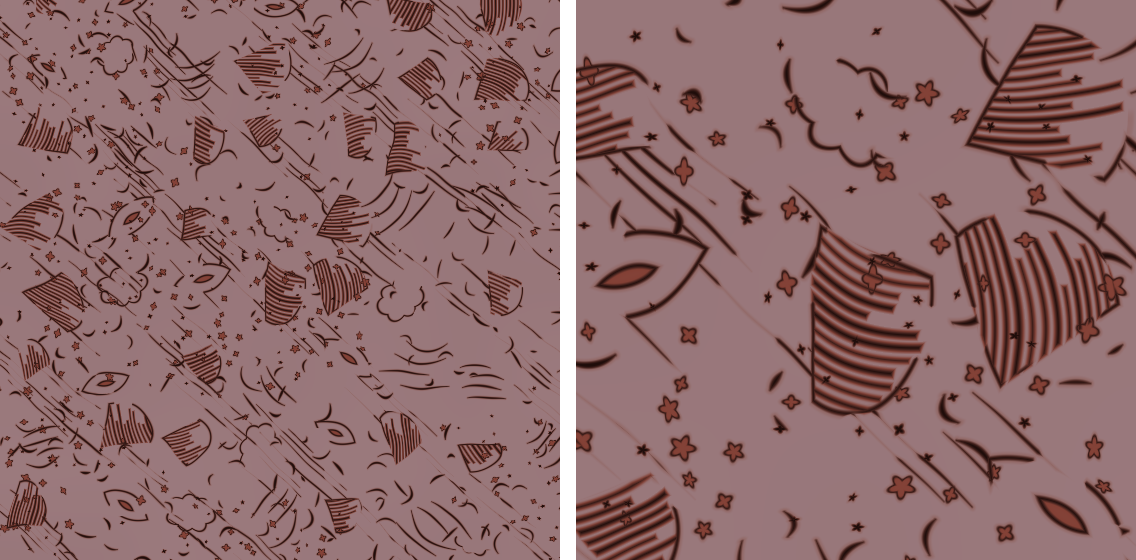
Left: the whole. Right: its middle third, enlarged.
A WebGL 2 fragment shader for this pattern:

```glsl
#version 300 es
precision highp float;
// Loose pen sketch on mauve paper: broken diagonal lines, short curved ticks,
// hatched fans, scalloped clouds, leaves and red specks. Each layer is a jittered
// grid of distance functions, merged into one ink distance and inked by a ramp.

#define INK_WIDTH 0.0015
#define LINE_ANGLE -0.73
#define LINE_PITCH 0.011
#define BAND_PERIOD 0.19
#define TICK_CELL 0.040
#define MOTIF_CELL 0.135
#define SPECK_CELL 0.030
#define HATCH_PITCH 0.0068
#define WOBBLE 0.007

uniform vec2 u_resolution;
out vec4 fragColor;

const vec3 PAPER = vec3(0.60, 0.47, 0.483);
const vec3 HALO  = vec3(0.56, 0.38, 0.36);
const vec3 RUST  = vec3(0.50, 0.22, 0.17);
const vec3 UMBER = vec3(0.28, 0.14, 0.12);
const vec3 DARK  = vec3(0.12, 0.05, 0.04);

vec4 hash4(vec2 cell, float seed) {
    vec4 h = fract((cell.xyxy + seed * 17.3) * vec4(0.1031, 0.1030, 0.0973, 0.1099));
    h += dot(h, h.wzxy + 33.33);
    return fract((h.xxyz + h.yzzw) * h.zywx);
}

float noise(vec2 p, float seed) {
    vec2 i = floor(p), f = fract(p);
    f = f * f * (3.0 - 2.0 * f);
    float low  = mix(hash4(i, seed).x, hash4(i + vec2(1, 0), seed).x, f.x);
    float high = mix(hash4(i + vec2(0, 1), seed).x, hash4(i + 1.0, seed).x, f.x);
    return mix(low, high, f.y);
}

vec2 rotate(vec2 p, float angle) {
    float c = cos(angle), s = sin(angle);
    return vec2(c * p.x + s * p.y, c * p.y - s * p.x);
}

vec2 neighbour(int k) { return vec2(k % 3 - 1, k / 3 - 1); }

float cover(float d, float soft) { return 1.0 - smoothstep(-soft, soft, d); }

// Tapered parabolic pen stroke along x
float stroke(vec2 p, float halfLen, float bend, float width) {
    float t = clamp(p.x / halfLen, -1.0, 1.0);
    float slope = 2.0 * bend * t / halfLen;
    vec2 q = vec2(p.x - t * halfLen, (p.y - bend * (t * t - 0.5)) * inversesqrt(1.0 + slope * slope));
    return length(q) - width * (1.0 - 0.7 * t * t);
}

// Bands of broken parallel lines running down to the right
float diagonalLines(vec2 p) {
    vec2 q = rotate(p, LINE_ANGLE);
    q.y += 0.012 * sin(4.0 * q.x + 9.0 * q.y);
    float row = floor(q.y / LINE_PITCH);
    vec4 r = hash4(vec2(row, 3.0), 1.0);
    float span = 0.14 + 0.18 * r.x;
    float t = q.x / span + r.y;
    vec4 h = hash4(vec2(row, floor(t)), 2.0);
    float band = abs(fract(row * LINE_PITCH / BAND_PERIOD) - 0.5) * 2.0;
    if (h.y > mix(0.62, 0.04, smoothstep(0.2, 0.6, band))) return 1.0;
    vec2 local = vec2((fract(t) - 0.5) * span, q.y - (row + 0.5) * LINE_PITCH);
    local.y += local.x * (h.w - 0.5) * 0.03;
    return stroke(local, span * (0.2 + 0.28 * h.x), 0.0, INK_WIDTH * (0.6 + 0.7 * h.z));
}

float ticks(vec2 p) {
    float d = 1.0;
    for (int k = 0; k < 9; k++) {
        vec2 cell = floor(p / TICK_CELL) + neighbour(k);
        vec4 h = hash4(cell, 5.0), g = hash4(cell, 6.0);
        if (h.x > 0.5) continue;
        vec2 local = rotate(p - (cell + g.xy) * TICK_CELL, (h.y - 0.5) * 3.0);
        float halfLen = 0.005 + 0.014 * h.z;
        d = min(d, stroke(local, halfLen, halfLen * (h.w - 0.5) * 1.3, INK_WIDTH * (0.9 + 0.9 * g.z)));
    }
    return d;
}

// Wedge with a round rim, partly filled with parallel hatching
void hatchedFan(vec2 p, float r, vec4 h, float gaps, inout float ink, inout float red) {
    p.y += p.x * (h.x - 0.5) * 0.9;
    float body = max(length(p) - r, dot(vec2(abs(p.y), p.x + 0.8 * r), vec2(0.8, -0.6)));
    vec2 q = rotate(p, (h.y - 0.5) * 2.6);
    q.y += (h.z - 0.5) * q.x * q.x * 9.0;
    float row = floor(q.y / HATCH_PITCH);
    vec4 g = hash4(vec2(row, floor(h.w * 90.0)), 7.0);
    float across = abs(q.y - (row + 0.5) * HATCH_PITCH) - INK_WIDTH * (0.5 + 0.6 * g.x);
    float hatch = max(max(across, q.x - r * (g.y * 0.9 - 0.1 + 0.4 * h.w)), body);
    ink = min(max(ink, -body), min(abs(body) - INK_WIDTH * 0.9 + gaps, hatch));
    red = min(red, hatch - 0.0010);
}

void motifs(vec2 p, float gaps, inout float ink, inout float red) {
    for (int k = 0; k < 9; k++) {
        vec2 cell = floor(p / MOTIF_CELL) + neighbour(k);
        vec4 h = hash4(cell, 8.0), g = hash4(cell, 9.0);
        vec2 local = rotate(p - (cell + 0.25 + 0.5 * g.xy) * MOTIF_CELL, (h.y - 0.5) * 2.4);
        float r = 0.036 + 0.022 * h.z;
        if (h.x < 0.46) {
            hatchedFan(local, r, g, gaps, ink, red);
        } else if (h.x < 0.68) { // scalloped cloud
            float scallop = abs(cos(atan(local.y, local.x) * 3.5 + 6.0 * h.w));
            float body = length(local * vec2(1.0, 1.3)) - r * (0.75 + 0.18 * scallop);
            ink = min(ink, abs(body) * 0.85 - INK_WIDTH + gaps);
        } else if (h.x < 0.86) { // stacked ribs
            for (float i = 0.0; i < 4.0; i++) {
                vec4 rib = hash4(cell + i * 7.0, 10.0);
                vec2 at = vec2((rib.x - 0.5) * r, (i - 1.5) * 0.45 * r);
                ink = min(ink, stroke(local - at, r * (0.5 + 0.5 * rib.y), r * 0.5 * (rib.z - 0.3), INK_WIDTH * 1.2));
            }
        } else { // leaf with a dark seed
            vec2 q = vec2(local.x, abs(local.y));
            float body = length(q + vec2(0, r * 0.9)) - r * 1.345;
            float seed = length(q + vec2(0, r * 0.5)) - r * 0.6;
            ink = min(max(ink, -body), min(abs(body) - INK_WIDTH + gaps, abs(seed) - INK_WIDTH));
            red = min(red, seed);
        }
    }
}

// Small dark dots and larger red stars with an outline
void specks(vec2 p, inout float ink, inout float red) {
    for (int k = 0; k < 9; k++) {
        vec2 cell = floor(p / SPECK_CELL) + neighbour(k);
        vec4 h = hash4(cell, 11.0), g = hash4(cell, 12.0);
        if (h.x > 0.75 * smoothstep(0.2, 0.7, noise(cell * 0.17, 13.0))) continue;
        vec2 q = rotate(p - (cell + g.xy) * SPECK_CELL, 6.3 * h.y) * vec2(1.0, 1.0 + 0.6 * h.w);
        float r = 0.0022 + 0.0045 * h.z * h.z;
        float body = length(q) - r * (1.0 + 0.28 * cos(atan(q.y, q.x) * (g.z < 0.5 ? 4.0 : 5.0)));
        ink = min(ink, r < 0.0034 ? body : abs(body) - 0.0010);
        red = min(red, body);
    }
}

void main() {
    vec2 p = gl_FragCoord.xy / u_resolution.y;
    float soft = max(0.0009, 0.7 / u_resolution.y);

    // Hand wobble and skips of the pen
    vec2 hand = p + WOBBLE * (vec2(noise(p * 24.0, 20.0), noise(p * 24.0, 21.0)) - 0.5);
    float gaps = 0.007 * smoothstep(0.5, 0.66, noise(p * 32.0, 22.0));

    float ink = min(diagonalLines(hand) + 0.3 * gaps, ticks(hand));
    float red = 1.0;
    motifs(hand, gaps, ink, red);
    specks(p, ink, red);

    // Ramp from paper through warm halo to the dark core
    vec3 color = PAPER + 0.015 * (noise(p * 6.0, 23.0) - 0.5);
    color = mix(color, HALO, 0.8 * cover(ink - 0.0014, 0.0016));
    color = mix(color, RUST, 0.85 * cover(red, soft));
    color = mix(color, UMBER, cover(ink, soft));
    color = mix(color, DARK, cover(ink + 0.0011, soft));
    fragColor = vec4(color, 1.0);
}
```
